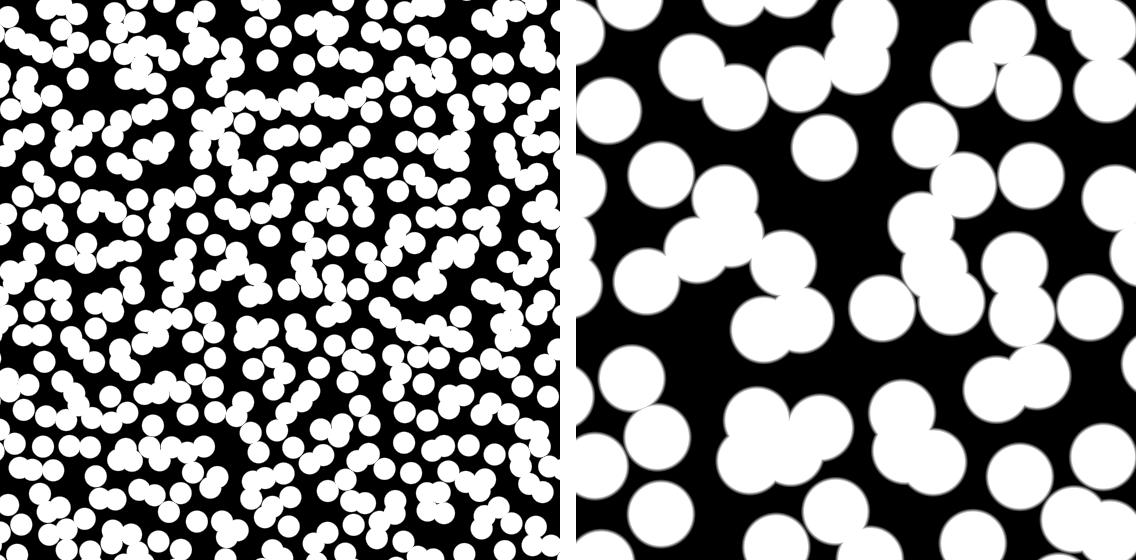
Left, the full canvas; right, a detail of the centre.
Write a three.js fragment shader that draws this pattern.

```glsl
varying vec2 vUv;

#define CELLS 22.0      // scatter cells across the canvas
#define RADIUS 0.0197   // disc radius
#define EDGE 0.0022     // width of the smoothed rim
#define SPACING 0.5     // least gap between centres, in cells
#define SEED 17.0
#define GROUND vec3(0.0)
#define DISC vec3(1.0)

vec2 hash2(vec2 cell) {
  vec2 p = cell + SEED;
  vec2 k = vec2(dot(p, vec2(127.1, 311.7)), dot(p, vec2(269.5, 183.3)));
  return fract(sin(k) * 43758.545);
}

vec2 scatter(vec2 cell) {
  return cell + hash2(cell);
}

// Random centre of a cell, pushed away from neighbours that crowd it
vec2 discCentre(vec2 cell) {
  vec2 centre = scatter(cell);
  vec2 push = vec2(0.0);
  for (int j = -1; j <= 1; j++) {
    for (int i = -1; i <= 1; i++) {
      if (i == 0 && j == 0) continue;
      vec2 away = centre - scatter(cell + vec2(float(i), float(j)));
      float gap = max(length(away), 0.001);
      push += away / gap * 0.5 * max(SPACING - gap, 0.0);
    }
  }
  return centre + push;
}

// Distance to the nearest disc centre, in canvas units
float nearestCentre(vec2 uv) {
  vec2 p = uv * CELLS;
  vec2 home = floor(p);
  float nearest = 10.0;
  for (int j = -1; j <= 1; j++) {
    for (int i = -1; i <= 1; i++) {
      vec2 cell = home + vec2(float(i), float(j));
      nearest = min(nearest, distance(p, discCentre(cell)));
    }
  }
  return nearest / CELLS;
}

void main() {
  float cover = clamp(0.5 + (RADIUS - nearestCentre(vUv)) / EDGE, 0.0, 1.0);
  gl_FragColor = vec4(mix(GROUND, DISC, cover), 1.0);
}
```
